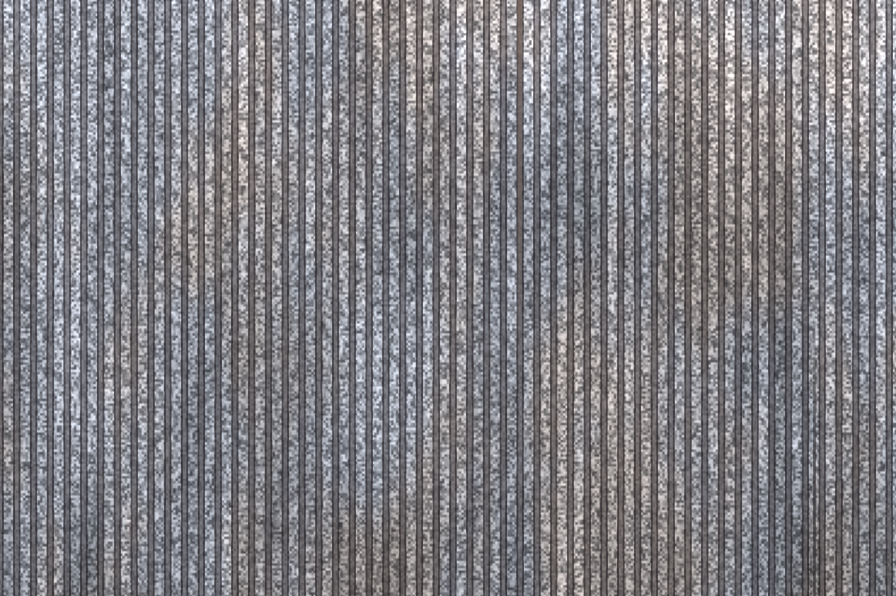
Reproduce this texture procedurally as a Shadertoy shader.

```glsl
// Weathered ribbed metal: upright speckled ribs, each parted by a smooth groove
// strip edged with two dark lines. Ribs come from fract(); grain, streaks and
// broad stains come from value noise at several scales.

const float RIBS = 53.4;          // repeats across the canvas
const float LINE_OFFSET = 0.335;  // dark line distance from rib centre, in repeats
const float LINE_HALF = 0.055;    // half width of a dark line, in repeats
const float GRAIN = 370.0;        // speckle cells across the canvas
const float GRAIN_RIB = 0.68;     // speckle contrast on the ribs
const float GRAIN_GROOVE = 0.20;  // speckle contrast in the grooves
const float STAIN = 0.26;         // strength of broad light and dark patches
const float STREAK = 0.22;        // strength of wear along single ribs
const vec3 RIB_COLOR = vec3(0.605, 0.605, 0.620);
const vec3 GROOVE_COLOR = vec3(0.445, 0.435, 0.445);
const vec3 LINE_COLOR = vec3(0.255, 0.240, 0.255);
const vec3 RUST_TINT = vec3(1.06, 0.98, 0.91);
const vec3 COOL_TINT = vec3(0.97, 1.0, 1.04);

float hash(vec2 p) {
    return fract(sin(dot(p, vec2(12.9898, 78.233))) * 43758.5453);
}

float noise(vec2 p) {
    vec2 i = floor(p), f = fract(p);
    f = f * f * (3.0 - 2.0 * f);
    return mix(mix(hash(i), hash(i + vec2(1, 0)), f.x),
               mix(hash(i + vec2(0, 1)), hash(i + vec2(1, 1)), f.x), f.y);
}

float fbm(vec2 p) {
    float sum = 0.0, amp = 0.5;
    for (int i = 0; i < 4; i++) {
        sum += amp * noise(p);
        p = p * 2.03 + 17.3;
        amp *= 0.5;
    }
    return sum / 0.9375;
}

// Soft round patch, 1 at its centre
float patchAt(vec2 uv, vec2 centre, vec2 size) {
    vec2 d = (uv - centre) / size;
    return exp(-dot(d, d));
}

// Anti-aliased coverage of a band of given half width
float band(float dist, float halfWidth, float aa) {
    return clamp((halfWidth - abs(dist)) / aa + 0.5, 0.0, 1.0);
}

void mainImage(out vec4 fragColor, in vec2 fragCoord) {
    vec2 uv = fragCoord / iResolution.xy;
    vec2 p = fragCoord / iResolution.x;
    float aa = RIBS / iResolution.x;

    // Rib profile, with a slight wobble of the edges
    float wobble = 0.03 * (noise(vec2(p.x * RIBS, p.y * 90.0)) - 0.5);
    float x = uv.x * RIBS;
    float id = floor(x);
    float fromCentre = abs(fract(x) - 0.5) + wobble;
    float rib = band(fromCentre, LINE_OFFSET, aa);
    float line = band(fromCentre - LINE_OFFSET, LINE_HALF, aa);

    // Speckle: two grain sizes
    float grain = 0.75 * noise(p * GRAIN) + 0.25 * noise(p * GRAIN * 0.5 + 31.7) - 0.5;
    vec3 col = mix(GROOVE_COLOR, RIB_COLOR, rib);
    col += grain * mix(GRAIN_GROOVE, GRAIN_RIB, rib);

    // Dark lines, partly worn along their length
    float worn = 0.78 + 0.22 * noise(vec2(id * 3.7, uv.y * 14.0));
    col = mix(col, LINE_COLOR + 0.12 * grain, line * worn);

    // Broad stains and long streaks that follow the ribs
    float light = 1.0 + STAIN * (fbm(vec2(uv.x * 9.0, uv.y * 3.0) + 4.0) - 0.5);
    light += STREAK * rib * (noise(vec2(id * 5.3, uv.y * 3.5)) - 0.5);
    light += 0.14 * smoothstep(0.55, 1.0, uv.y) - 0.07 * smoothstep(0.4, 0.0, uv.y);
    light += 0.14 * patchAt(uv, vec2(0.08, 0.50), vec2(0.03, 0.35));
    light += 0.13 * patchAt(uv, vec2(0.92, 0.55), vec2(0.015, 0.30));
    light += 0.12 * patchAt(uv, vec2(0.595, 0.9), vec2(0.015, 0.20));
    light -= 0.16 * patchAt(uv, vec2(0.64, 0.66), vec2(0.06, 0.20));
    light -= 0.12 * patchAt(uv, vec2(0.0, 0.66), vec2(0.03, 0.25));
    light -= 0.08 * patchAt(uv, vec2(0.88, 0.60), vec2(0.03, 0.25));
    col *= light;

    // Rusty seam high up, dark seam low down
    float rustSeam = band(uv.x - 0.580, 0.0025, 1.0 / iResolution.x);
    float darkSeam = band(uv.x - 0.909, 0.0015, 1.0 / iResolution.x);
    col = mix(col, vec3(0.42, 0.35, 0.31), 0.6 * rustSeam * smoothstep(0.25, 0.75, uv.y));
    col = mix(col, LINE_COLOR * 0.7, 0.7 * darkSeam * smoothstep(0.55, 0.2, uv.y));

    // Warm and cool tints in patches
    float warmth = smoothstep(0.35, 0.7, fbm(uv * vec2(14.0, 3.0) + 9.0) + 0.2 * (uv.x - 0.5));
    col *= mix(COOL_TINT, mix(vec3(1.0), RUST_TINT, 0.45), warmth);

    fragColor = vec4(clamp(col, 0.0, 1.0), 1.0);
}
```
